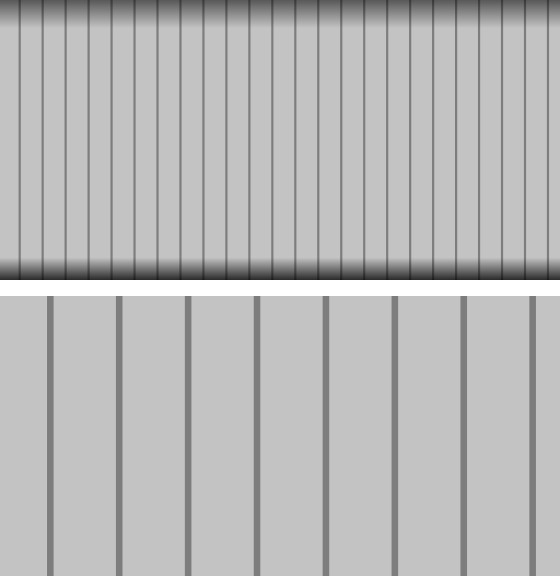
Top: the whole. Bottom: its middle third, enlarged.
This pattern is drawn by a Shadertoy shader. Its source:

```glsl
// Pale grey vertical panels split by thin dark grooves, shaded at top and bottom.

// Lengths are fractions of the canvas height
const float PANEL_PITCH   = 21.0 / 256.0;
const float FIRST_GROOVE  = 18.0 / 256.0;
const float GROOVE_WIDTH  = 2.0 / 256.0;
const float TOP_SHADE     = 0.100;
const float BOTTOM_SHADE  = 0.080;

const vec3  PANEL_COLOR   = vec3(0.763);
const vec3  TOP_COLOR     = vec3(0.345);
const vec3  BOTTOM_COLOR  = vec3(0.170, 0.165, 0.165);
const float GROOVE_TINT   = 0.64;

// Coverage of the nearest groove, smoothed over one pixel
float grooveMask(float x, float pixel) {
    float offset = mod(x - FIRST_GROOVE + 0.5 * PANEL_PITCH, PANEL_PITCH) - 0.5 * PANEL_PITCH;
    return clamp((0.5 * GROOVE_WIDTH - abs(offset)) / pixel + 0.5, 0.0, 1.0);
}

// Panel colour with linear shading towards both horizontal edges
vec3 shadedPanel(float y) {
    float top = clamp(1.0 - (1.0 - y) / TOP_SHADE, 0.0, 1.0);
    float bottom = clamp(1.0 - y / BOTTOM_SHADE, 0.0, 1.0);
    vec3 color = mix(PANEL_COLOR, TOP_COLOR, top);
    return mix(color, BOTTOM_COLOR, bottom);
}

void mainImage(out vec4 fragColor, in vec2 fragCoord) {
    float pixel = 1.0 / iResolution.y;
    vec2 p = fragCoord * pixel;

    vec3 color = shadedPanel(p.y);
    color *= mix(1.0, GROOVE_TINT, grooveMask(p.x, pixel));

    fragColor = vec4(color, 1.0);
}
```
